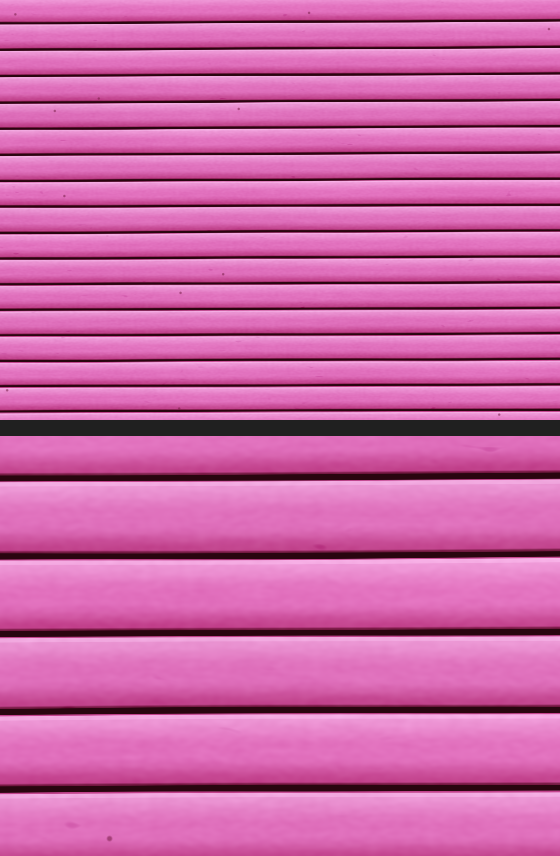
Top, the full canvas; bottom, a detail of the centre.
Give the GLSL for this texture, as a Shadertoy shader.

```glsl
const vec3 LIGHT = vec3(0.93, 0.60, 0.84);
const vec3 PINK  = vec3(0.88, 0.44, 0.74);
const vec3 DEEP  = vec3(0.76, 0.26, 0.55);
const vec3 WINE  = vec3(0.46, 0.10, 0.26);
const vec3 GAP   = vec3(0.16, 0.02, 0.06);

const float PITCH = 0.0632;      // slat height, in canvas heights
const float FIRST_GAP = 0.0556;  // depth of the top gap at the left edge

vec2 hash2(vec2 p) {
    vec3 q = fract(vec3(p.xyx) * vec3(0.1031, 0.1030, 0.0973));
    q += dot(q, q.yzx + 33.33);
    return fract((q.xx + q.yz) * q.zy);
}

float cornerSlope(vec2 cell, vec2 offset) {
    return dot(hash2(cell) * 2.0 - 1.0, offset);
}

// Gradient noise, roughly -0.7 to 0.7
float gradientNoise(vec2 p) {
    vec2 i = floor(p), f = fract(p);
    vec2 u = f * f * f * (f * (f * 6.0 - 15.0) + 10.0);
    vec2 e = vec2(1.0, 0.0);
    float low  = mix(cornerSlope(i, f), cornerSlope(i + e.xy, f - e.xy), u.x);
    float high = mix(cornerSlope(i + e.yx, f - e.yx), cornerSlope(i + e.xx, f - e.xx), u.x);
    return mix(low, high, u.y);
}

// Slat number counted downward: tilted, and slightly closer toward the bottom
float slatCoord(vec2 p) {
    float depth = 1.0 - p.y;
    float tilt = 0.0052 * p.x * (1.0 - 0.4 * depth);
    float t = (depth + tilt - FIRST_GAP) / PITCH;
    float wobble = 0.03 * gradientNoise(vec2(p.x * 2.5, t * 0.8));
    return t + 0.00175 * t * t + wobble;
}

float softStep(float edge, float x, float blur) {
    return smoothstep(edge - blur, edge + blur, x);
}

// Rounded face of one slat; f runs from its top (0) to its bottom (1)
vec3 slatFace(float f, float blur) {
    vec3 color = mix(LIGHT, PINK, smoothstep(0.06, 0.48, f));
    color = mix(color, DEEP, smoothstep(0.60, 0.93, f));
    return mix(color, WINE, softStep(0.935, f, 0.5 * blur + 0.01));
}

// Thin bright upper edge, set below a lip that widens down the canvas
vec3 addTopEdge(vec3 color, float f, float depth, float blur) {
    float lip = mix(0.035, 0.075, depth);
    float rim = softStep(lip, f, 0.5 * blur) * (1.0 - softStep(lip + 0.055, f, 0.5 * blur));
    color = mix(DEEP, color, softStep(lip, f, 0.5 * blur));
    return color + rim * vec3(0.025, 0.07, 0.045);
}

// Painted grain: broad tone, long fibres and fine texture
float grain(vec2 p) {
    float broad  = gradientNoise(p * vec2(3.0, 9.0));
    float fibres = gradientNoise(p * vec2(24.0, 150.0));
    float fine   = gradientNoise(p * vec2(110.0, 210.0) + 17.0);
    return 0.025 * broad + 0.022 * fibres + 0.025 * fine;
}

// Short shallow dents in the paint
float dents(vec2 p) {
    float patches = smoothstep(0.0, 0.35, gradientNoise(p * vec2(9.0, 14.0) + 5.0));
    return patches * smoothstep(0.32, 0.55, gradientNoise(p * vec2(45.0, 130.0) + 41.0));
}

// Rare dark specks, one possible per grid cell
float specks(vec2 p, float scale, float pixel) {
    vec2 cell = floor(p * scale);
    vec2 center = 0.2 + 0.6 * hash2(cell + 7.0);
    float dist = length(fract(p * scale) - center) / scale;
    float present = step(0.965, hash2(cell + 63.0).x);
    return present * (1.0 - smoothstep(0.001, 0.0022 + pixel, dist));
}

void mainImage(out vec4 fragColor, in vec2 fragCoord) {
    vec2 p = fragCoord / iResolution.y;
    float pixel = 1.0 / iResolution.y;
    float blur = pixel / PITCH;
    float depth = 1.0 - p.y;

    float slat = slatCoord(p);
    float f = fract(slat);
    float gapDistance = abs(fract(slat + 0.5) - 0.5);

    // Face shading with a small tone change per slat
    vec3 color = slatFace(f, blur);
    color = addTopEdge(color, f, depth, blur);
    color *= 1.0 + 0.02 * (hash2(vec2(floor(slat) + 20.0, 3.0)).x - 0.5);

    // Surface wear
    color += grain(p) * vec3(0.7, 1.3, 1.0);
    color -= dents(p) * vec3(0.05, 0.08, 0.06);
    color = mix(color, WINE, 0.55 * specks(p, 18.0, pixel));

    // Dark gap, uneven in width along its length
    float halfWidth = 0.039 + 0.012 * gradientNoise(vec2(p.x * 5.0, floor(slat + 0.5) * 1.7));
    color = mix(GAP, color, softStep(halfWidth, gapDistance, 0.5 * blur));

    fragColor = vec4(clamp(color, 0.0, 1.0), 1.0);
}
```
